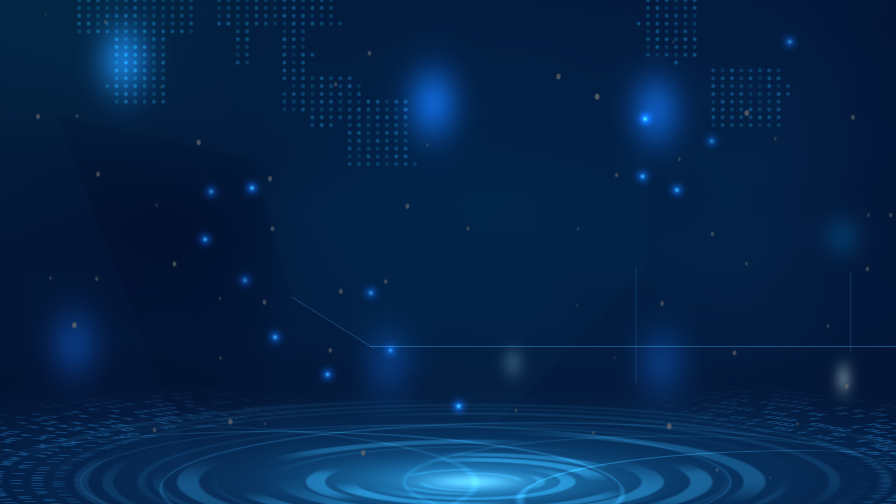
Reproduce this background procedurally as a Shadertoy shader.

```glsl
vec2 hash2(vec2 p) {
    vec3 h = fract(p.xyx * vec3(.1031, .1030, .0973));
    h += dot(h, h.yzx + 33.33);
    return fract((h.xx + h.yz) * h.zy);
}

float gradientNoise(vec2 p) {
    vec2 i = floor(p), f = fract(p), u = f * f * (3. - 2. * f), e = vec2(1, 0);
    float a = dot(hash2(i) * 2. - 1., f);
    float b = dot(hash2(i + e) * 2. - 1., f - e);
    float c = dot(hash2(i + e.yx) * 2. - 1., f - e.yx);
    float d = dot(hash2(i + 1.) * 2. - 1., f - 1.);
    return mix(mix(a, b, u.x), mix(c, d, u.x), u.y);
}

float glow(vec2 d, vec2 radius) {
    d /= radius;
    return exp(-dot(d, d));
}

float segment(vec2 p, vec2 a, vec2 b, float px) {
    vec2 d = b - a;
    float dist = length(p - a - d * clamp(dot(p - a, d) / dot(d, d), 0., 1.));
    return smoothstep(px * 1.1, 0., dist);
}

// Navy wall with soft light pools and faint facets
vec3 wall(vec2 p) {
    vec3 col = vec3(.012, .085, .215);
    col += vec3(-.006, .045, .06) * glow(p - vec2(.93, .62), vec2(.52, .45));
    col += vec3(0, .06, .05) * glow(p - vec2(.1, 1.), vec2(.4, .3));
    col += vec3(0, .03, .04) * glow(p - vec2(1.5, .62), vec2(.2, .4));
    col -= vec3(.002, .025, .035) * glow(p - vec2(.34, .56), vec2(.2, .16));
    col -= vec3(0, .025, .04) * glow(p - vec2(.9, .22), vec2(1.3, .07));
    float facet = min(min(dot(p - vec2(.5, .68), vec2(.96, .28)), dot(p - vec2(.58, .41), vec2(.53, .85))),
                      min(1.285 - p.x, dot(p - vec2(1.285, .47), vec2(-.72, .69))));
    col += vec3(0, .012, .014) * smoothstep(-.003, .003, facet) * smoothstep(.72, .6, p.y);
    float shard = min(dot(p - vec2(.14, .7), vec2(.93, .36)), dot(p - vec2(.12, .77), vec2(-.22, -.97)));
    col -= vec3(0, .01, .014) * smoothstep(-.003, .003, shard) * smoothstep(.56, .5, p.x);
    return col + vec3(.003, .008, .012) * gradientNoise(p * vec2(4, 9));
}

// Dotted continents, as boxes (left, bottom, right, top) with ragged edges
float dotMap(vec2 p) {
    const vec4 land[9] = vec4[9](
        vec4(.15, .93, .39, 1.1), vec4(.22, .79, .33, .94), vec4(.43, .95, .67, 1.1),
        vec4(.46, .87, .50, .96), vec4(.56, .77, .62, .96), vec4(.61, .75, .71, .85),
        vec4(.68, .67, .82, .81), vec4(1.27, .88, 1.39, 1.1), vec4(1.40, .74, 1.56, .87));
    vec2 pitch = vec2(.0185, .0155), cell = floor(p / pitch), center = (cell + .5) * pitch;
    center += .018 * vec2(gradientNoise(cell * .37), gradientNoise(cell * .41 + 9.));
    float inside = 0.;
    for (int i = 0; i < 9; i++) {
        vec2 s = step(land[i].xy, center) * step(center, land[i].zw);
        inside = max(inside, s.x * s.y);
    }
    vec2 d = (fract(p / pitch) - .5) * pitch;
    return inside * smoothstep(.0055, .002, length(d)) * (.4 + .6 * hash2(cell).x);
}

// Perspective floor: broken rings, sweeping arcs, outer dashes
vec3 stage(vec2 p, float px) {
    vec2 q = (p - vec2(.935, .044)) / vec2(1, .175);
    float r = length(q), angle = atan(q.x, q.y), aa = fwidth(r) + .001;
    vec3 col = vec3(.02, .14, .20) * exp(-r * r * 1.5);
    col += vec3(.10, .30, .36) * exp(-r * r * 14.) + vec3(.25, .32, .3) * exp(-r * r * 130.);
    float rings = 0.;
    for (float i = 1.; i < 18.; i++) {
        vec2 h = hash2(vec2(i, 7));
        float radius = .03 + i * .052 + .02 * h.x, width = .005 + .018 * h.y;
        float arc = smoothstep(-.5, .7, sin(angle * (1. + mod(i, 3.)) + h.x * 40.));
        float band = smoothstep(width + aa, width - aa, abs(r - radius));
        rings += band * arc * (.3 + .7 * h.y) * exp(-radius * 1.5);
    }
    col += vec3(.13, .36, .43) * rings;
    for (float i = 0.; i < 6.; i++) {
        vec2 h = hash2(vec2(i, 23));
        float sweep = abs(length(q - vec2(i * .26 - .65, -.25 * h.x)) - .45 - .35 * h.y);
        col += vec3(.10, .25, .31) * smoothstep(aa * 1.2, 0., sweep) * (.3 + .5 * h.x) * smoothstep(1.3, .5, r);
    }
    vec2 grid = vec2(angle * 48., r / .042), cell = floor(grid), f = abs(fract(grid) - .5);
    float dash = smoothstep(.45, .25, f.x) * smoothstep(.4, .15, f.y) * step(.5, hash2(cell + 200.).x);
    float zone = smoothstep(.74, .9, r) * smoothstep(1.28, 1., r) * smoothstep(.25, .9, abs(angle));
    return col + vec3(.04, .14, .19) * dash * zone;
}

// Small warm specks on a jittered grid
float specks(vec2 p, float px) {
    vec2 cell = floor(p / .125), h = hash2(cell + 31.), k = hash2(cell + 77.);
    vec2 d = p - (cell + .12 + .76 * h) * .125;
    float size = .002 + .0035 * k.y;
    return step(.45, k.x) * smoothstep(size + px, size - px, length(d * vec2(1.15, .9))) * (.4 + .6 * k.y);
}

void mainImage(out vec4 fragColor, in vec2 fragCoord) {
    float px = 1. / iResolution.y;
    vec2 p = fragCoord * px;
    vec3 col = wall(p) + vec3(.04, .2, .25) * dotMap(p) + stage(p, px);

    // Large blurred lights: position, strength
    const vec3 lights[6] = vec3[6](vec3(.245, .88, .85), vec3(.859, .795, 1), vec3(1.301, .78, .85),
        vec3(.148, .317, .5), vec3(.771, .28, .4), vec3(1.313, .28, .42));
    for (int i = 0; i < 6; i++)
        col += vec3(.045, .25, .52) * lights[i].z * glow(p - lights[i].xy, vec2(.05, .068));
    col += vec3(.03, .09, .05) * glow(p - vec2(.245, .88), vec2(.05, .07));
    col += vec3(0, .09, .13) * glow(p - vec2(1.671, .53), vec2(.035, .04));
    col += vec3(.13, .16, .14) * glow(p - vec2(1.018, .28), vec2(.022, .03));
    col += vec3(.26, .28, .24) * glow(p - vec2(1.674, .248), vec2(.018, .03));

    // Blue sparks with bright cores
    const vec2 sparks[14] = vec2[14](vec2(.419, .62), vec2(.5, .627), vec2(.407, .525), vec2(.736, .419),
        vec2(.546, .331), vec2(.775, .305), vec2(1.275, .65), vec2(1.343, .623), vec2(1.28, .764),
        vec2(1.412, .72), vec2(1.567, .917), vec2(.65, .257), vec2(.91, .194), vec2(.486, .444));
    for (int i = 0; i < 14; i++) {
        vec2 d = p - sparks[i];
        float strength = .5 + .5 * hash2(vec2(i, 3)).x;
        col += strength * (vec3(.03, .22, .5) * glow(d, vec2(.012)) + vec3(.2, .45, .4) * glow(d, vec2(.004)));
    }

    // Thin frame lines
    float frame = segment(p, vec2(.736, .3125), vec2(1.78, .3125), px) * .8;
    frame += segment(p, vec2(.58, .41), vec2(.736, .3125), px) * .5;
    float posts = segment(p, vec2(1.262, .24), vec2(1.262, .47), px) + segment(p, vec2(1.688, .3), vec2(1.688, .46), px);
    col += vec3(.12, .26, .32) * (frame + posts * .35);

    col = mix(col, vec3(.42, .42, .42), specks(p, px) * .75);
    fragColor = vec4(clamp(col, 0., 1.), 1);
}
```
